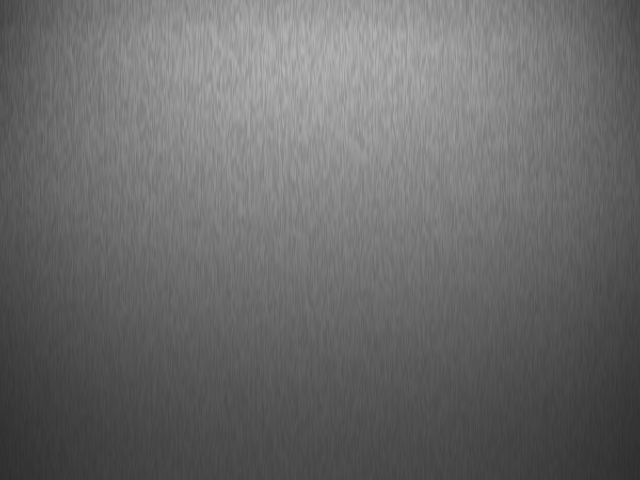
Reproduce this texture procedurally as a WebGL 1 fragment shader.

```glsl
precision highp float;
uniform vec2 u_resolution;

float hash(vec2 p) {
    return fract(sin(dot(p, vec2(127.1, 311.7))) * 43758.5453);
}

// Smooth noise along one column, shifted so neighbouring grains do not align
float grainColumn(float column, float y) {
    y += 7.0 * hash(vec2(column, 91.0));
    float cell = floor(y);
    return mix(hash(vec2(column, cell)), hash(vec2(column, cell + 1.0)),
               smoothstep(0.0, 1.0, y - cell));
}

float brushedGrain(vec2 p) {
    float column = floor(p.x);
    return mix(grainColumn(column, p.y), grainColumn(column + 1.0, p.y),
               smoothstep(0.0, 1.0, p.x - column)) - 0.5;
}

void main() {
    vec2 uv = gl_FragCoord.xy / u_resolution;
    vec2 p = gl_FragCoord.xy / u_resolution.y;
    float side = abs(uv.x * 2.0 - 1.0);

    // Light falling from the top, with a soft highlight
    float shade = mix(0.28, 0.61, smoothstep(-0.1, 0.95, uv.y));
    vec2 fromGlow = (uv - vec2(0.5, 0.88)) / vec2(0.27, 0.2);
    shade += 0.05 * exp(-dot(fromGlow, fromGlow));

    // Darkened sides, upper corners and top rim
    shade *= 1.0 - 0.36 * pow(side, 2.2);
    shade *= 1.0 - 0.24 * pow(side, 4.0) * smoothstep(0.55, 1.0, uv.y);
    shade *= 1.0 - 0.06 * smoothstep(0.9, 1.0, uv.y);

    // Fine short brushing over a fainter, slightly broader layer
    float grain = 0.16 * brushedGrain(p * vec2(450.0, 54.0));
    grain += 0.055 * brushedGrain(p * vec2(290.0, 40.0) + 37.3);
    shade *= 1.0 + grain * mix(0.75, 1.1, smoothstep(0.2, 0.9, uv.y));

    gl_FragColor = vec4(vec3(shade), 1.0);
}
```
